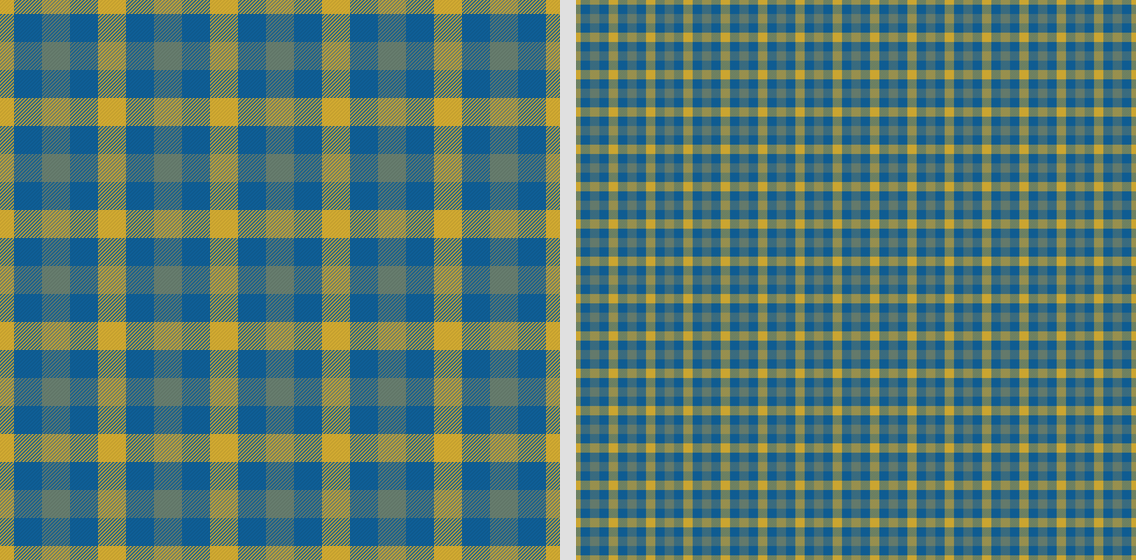
Left, the tile; right, the same tile 3 across and 3 down.
Write a Shadertoy shader that draws this pattern.

```glsl
// Woven check cloth: yellow and grey bands on blue, the same in warp and weft.
// A diagonal twill wave picks which yarn lies on top, with a faint groove
// between ribs. Whole numbers of checks and ribs make the cloth tile.

#define REPEATS 5.0
#define RIBS 160.0
#define YELLOW_HALF 0.125
#define GREY_START 0.375
#define GROOVE_DEPTH 0.09
#define BLUE vec3(0.060, 0.378, 0.600)
#define YELLOW vec3(0.835, 0.678, 0.197)
#define GREY vec3(0.410, 0.500, 0.440)

// Antialiased step: 0 below the edge, 1 above it.
float softStep(float edge, float value, float width) {
    return clamp((value - edge) / width + 0.5, 0.0, 1.0);
}

// Yarn colour along one axis; each repeat is mirrored about its yellow band.
vec3 yarnColor(float position, float pixel) {
    float fromYellow = abs(fract(position * REPEATS + 0.5) - 0.5);
    float width = pixel * REPEATS;
    vec3 color = mix(YELLOW, BLUE, softStep(YELLOW_HALF, fromYellow, width));
    return mix(color, GREY, softStep(GREY_START, fromYellow, width));
}

void mainImage(out vec4 fragColor, in vec2 fragCoord) {
    vec2 uv = fragCoord / iResolution.xy;
    vec2 pixel = 1.0 / iResolution.xy;

    vec3 warp = yarnColor(uv.x, pixel.x);
    vec3 weft = yarnColor(uv.y, pixel.y);

    // Twill ribs rise to the right, half warp and half weft.
    float rib = (uv.x - uv.y) * RIBS;
    float ribWidth = length(pixel) * RIBS;
    float wave = abs(fract(rib) - 0.5);
    float warpOnTop = softStep(0.25, wave, ribWidth);
    vec3 color = mix(weft, warp, warpOnTop);

    // Shadow where one yarn dips under the next, fading when ribs get too fine.
    float groove = 0.5 + 0.5 * cos(6.28318 * (rib - 0.25));
    float detail = 1.0 - smoothstep(0.5, 1.0, ribWidth);
    color *= 1.0 - GROOVE_DEPTH * mix(0.5, groove, detail);

    fragColor = vec4(color, 1.0);
}
```
